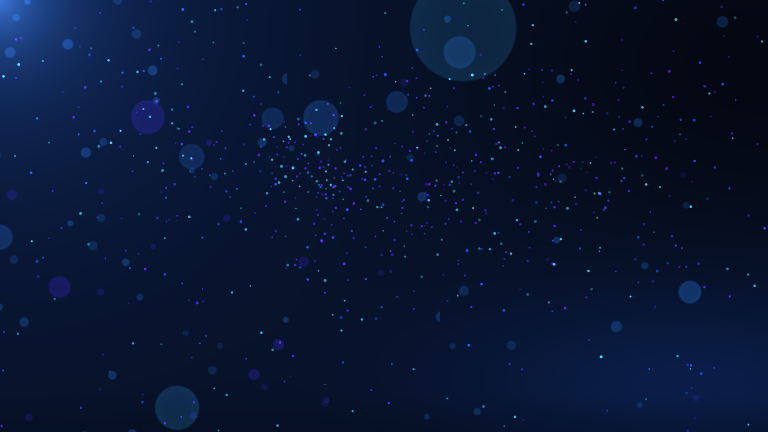
This background is drawn by a Shadertoy shader. Its source:

```glsl
// Deep blue night field with a corner light, soft bokeh discs and a cloud of sparks.
// Glows are radial falloffs; sparks and small discs are jittered, hashed grid cells
// whose chance of being lit follows a Gaussian density. Units: canvas heights.
#define SPARK_LAYERS 4
#define SPARK_CELL 0.027
#define SPARK_RADIUS 0.0027
#define SPARK_GAIN 1.0
#define BOKEH_LAYERS 2
#define BOKEH_CELL 0.105
#define CLOUD_CENTER vec2(0.98, 0.61)
#define CORE_CENTER vec2(0.73, 0.59)

const vec3 VIOLET = vec3(0.32, 0.08, 0.80);
const vec3 BLUE = vec3(0.14, 0.27, 0.90);
const vec3 CYAN = vec3(0.20, 0.76, 0.80);
const vec3 TEAL_HAZE = vec3(0.035, 0.115, 0.16);
const vec3 BLUE_HAZE = vec3(0.05, 0.15, 0.28);
const vec3 VIOLET_HAZE = vec3(0.08, 0.03, 0.25);

vec3 hash3(vec2 p) {
    vec3 q = fract(vec3(p.xyx) * vec3(0.1031, 0.1030, 0.0973));
    q += dot(q, q.yxz + 33.33);
    return fract((q.xxy + q.yzz) * q.zyx);
}

float gauss(vec2 offset, vec2 spread) {
    vec2 q = offset / spread;
    return exp(-0.5 * dot(q, q));
}

// Flat translucent disc with a slightly brighter rim.
float disc(vec2 p, vec2 center, float radius) {
    float d = length(p - center);
    float soft = max(0.0030, 0.8 / iResolution.y);
    float fill = 1.0 - smoothstep(radius - soft, radius + soft, d);
    return fill * (0.86 + 0.14 * smoothstep(0.5, 1.0, d / radius));
}

vec3 backdrop(vec2 p, float aspect) {
    float d = length(p - vec2(0.0, 1.0));
    vec3 col = vec3(0.024, 0.056, 0.132);
    col += vec3(0.040, 0.120, 0.27) * exp(-2.1 * d);
    col += vec3(0.17, 0.29, 0.46) * exp(-9.5 * d);
    col += vec3(0.014, 0.058, 0.145) * gauss(p - vec2(aspect - 0.16, 0.11), vec2(0.40, 0.16));
    col *= 1.0 - 0.48 * gauss(p - vec2(aspect - 0.02, 0.86), vec2(0.45, 0.28));
    return col * mix(0.86, 1.0, smoothstep(0.0, 0.10, p.y));
}

// Small bokeh, more frequent toward the left.
vec3 smallBokeh(vec2 p) {
    vec3 sum = vec3(0.0);
    for (int i = 0; i < BOKEH_LAYERS; i++) {
        vec2 grid = p / BOKEH_CELL + float(i) * vec2(17.37, 9.61);
        vec2 cell = floor(grid);
        vec3 place = hash3(cell + 5.0);
        vec3 look = hash3(cell + 71.0);
        float chance = mix(0.36, 0.12, smoothstep(0.2, 1.1, p.x));
        float radius = mix(0.06, 0.13, look.x * look.x);
        vec2 center = mix(vec2(0.2), vec2(0.8), place.xy);
        float lit = step(place.z, chance) * mix(0.5, 1.0, look.z);
        vec3 tint = look.y < 0.35 ? VIOLET_HAZE : BLUE_HAZE;
        sum += tint * lit * disc((grid - cell) * BOKEH_CELL, center * BOKEH_CELL, radius * BOKEH_CELL);
    }
    return sum;
}

// Chance of a spark: sparse everywhere, a wide cloud, and a tilted dense core.
float sparkChance(vec2 p) {
    vec2 core = p - CORE_CENTER;
    core.y += 0.25 * core.x;
    return 0.028 + 0.21 * gauss(p - CLOUD_CENTER, vec2(0.46, 0.14))
         + 0.48 * gauss(core, vec2(0.11, 0.045));
}

vec3 sparks(vec2 p) {
    vec3 sum = vec3(0.0);
    float pixel = 0.6 / iResolution.y;
    for (int i = 0; i < SPARK_LAYERS; i++) {
        vec2 shift = float(i) * vec2(31.43, 47.71);
        vec2 grid = p / SPARK_CELL + shift;
        vec2 cell = floor(grid);
        vec3 place = hash3(cell + 113.0);
        vec3 look = hash3(cell + 211.0);
        vec2 center = mix(vec2(0.15), vec2(0.85), place.xy);
        float radius = SPARK_RADIUS * mix(0.6, 1.25, look.x);
        float d = length(grid - cell - center) * SPARK_CELL;
        float glint = 1.0 - smoothstep(radius - pixel, radius + pixel, d);
        float lit = step(place.z, sparkChance((cell + 0.5 - shift) * SPARK_CELL));
        vec3 tint = look.y < 0.38 ? VIOLET : (look.y < 0.68 ? BLUE : CYAN);
        sum += tint * glint * lit * mix(0.3, 1.0, look.z);
    }
    return sum * SPARK_GAIN;
}

// The larger discs that anchor the composition.
vec3 largeBokeh(vec2 p) {
    vec3 sum = TEAL_HAZE * 0.90 * disc(p, vec2(1.072, 0.935), 0.123);
    sum += BLUE_HAZE * 0.60 * disc(p, vec2(1.064, 0.879), 0.037);
    sum += BLUE_HAZE * 0.70 * disc(p, vec2(0.743, 0.727), 0.041);
    sum += TEAL_HAZE * 1.05 * disc(p, vec2(0.410, 0.056), 0.051);
    sum += VIOLET_HAZE * 0.75 * disc(p, vec2(0.342, 0.729), 0.039);
    sum += BLUE_HAZE * 0.55 * disc(p, vec2(0.444, 0.637), 0.029);
    sum += BLUE_HAZE * 0.60 * disc(p, vec2(0.631, 0.726), 0.025);
    sum += BLUE_HAZE * 0.70 * disc(p, vec2(0.919, 0.764), 0.025);
    sum += BLUE_HAZE * 0.95 * disc(p, vec2(1.597, 0.324), 0.026);
    sum += VIOLET_HAZE * 0.80 * disc(p, vec2(0.138, 0.336), 0.025);
    sum += BLUE_HAZE * 0.70 * disc(p, vec2(0.000, 0.451), 0.029);
    return sum;
}

void mainImage(out vec4 fragColor, in vec2 fragCoord) {
    vec2 p = fragCoord / iResolution.y;
    vec3 col = backdrop(p, iResolution.x / iResolution.y);
    col += largeBokeh(p) + smallBokeh(p) + sparks(p);
    fragColor = vec4(min(col, 1.0), 1.0);
}
```
